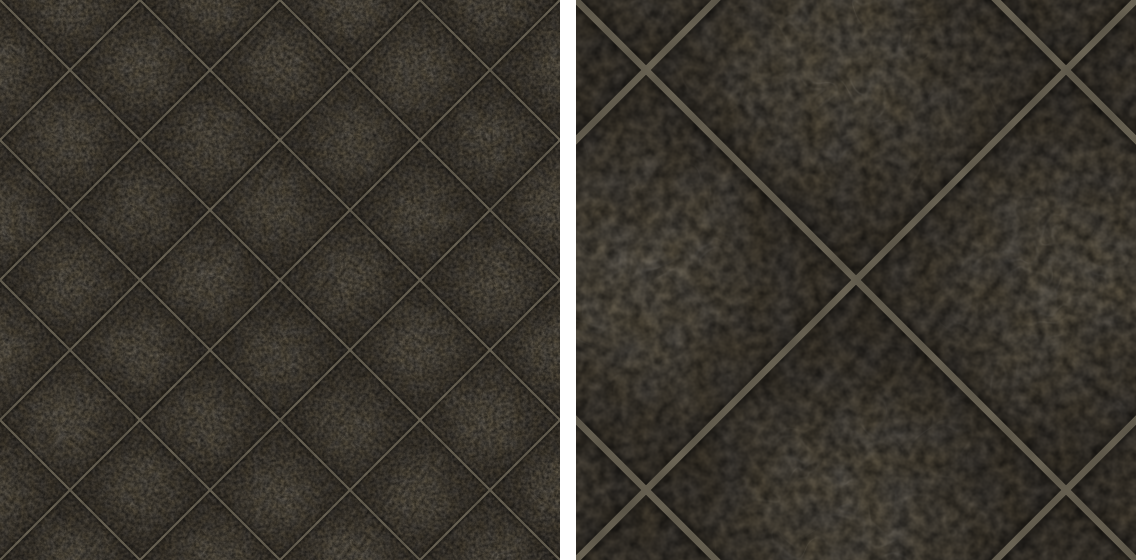
Left, the full canvas; right, a detail of the centre.
Reproduce this texture procedurally as a Shadertoy shader.

```glsl
// Dark stone tiles laid as diamonds, four across and four down, with thin pale grout.
// A rotated grid gives the tiles; each has a faint worn glow of its own, covered
// by fine gradient noise, curling pale veins and dark rims along the joints.

#define REPEATS 4.0
#define LINE_HALF_WIDTH 0.0020
#define RIM_WIDTH 0.0052
#define GRAIN_SCALE 150.0
#define GRAIN_CONTRAST 0.95
#define VEIN_SCALE 85.0
#define VEIN_STRENGTH 0.040
#define TILE_VARIATION 0.05
#define EDGE_COLOR vec3(0.186, 0.169, 0.142)
#define CENTER_COLOR vec3(0.250, 0.231, 0.195)
#define GROUT_COLOR vec3(0.400, 0.376, 0.318)

float hash(vec2 p) {
    return fract(sin(dot(p, vec2(127.1, 311.7))) * 43758.5453);
}

// Slope of fixed length in a random direction, measured at an offset
float slope(vec2 cell, vec2 offset) {
    float angle = 6.2832 * hash(cell);
    return dot(vec2(cos(angle), sin(angle)), offset);
}

// Gradient noise around zero
float noise(vec2 p) {
    vec2 i = floor(p), f = fract(p);
    vec2 u = f * f * f * (f * (f * 6.0 - 15.0) + 10.0);
    vec2 x = vec2(1, 0), y = vec2(0, 1);
    return mix(mix(slope(i, f), slope(i + x, f - x), u.x),
               mix(slope(i + y, f - y), slope(i + 1.0, f - 1.0), u.x), u.y);
}

float layeredNoise(vec2 p) {
    float sum = 0.0, weight = 0.57;
    for (int i = 0; i < 3; i++) {
        p = mat2(0.8, 0.6, -0.6, 0.8) * p + 17.3;
        sum += weight * noise(p);
        p *= 1.8;
        weight *= 0.5;
    }
    return sum;
}

// Bright curls where warped noise crosses zero
float veins(vec2 uv) {
    vec2 p = mat2(0.9, 0.44, -0.44, 0.9) * uv * VEIN_SCALE;
    vec2 warp = vec2(noise(p * 0.7 + 5.0), noise(p * 0.7 + 41.0));
    return 1.0 - smoothstep(0.0, 0.22, abs(noise(p + 1.2 * warp)));
}

void mainImage(out vec4 fragColor, in vec2 fragCoord) {
    vec2 uv = fragCoord / iResolution.xy;
    float pixel = 1.0 / min(iResolution.x, iResolution.y);

    // Diamond grid: joints lie on whole numbers
    vec2 grid = vec2(uv.x + uv.y, uv.x - uv.y) * REPEATS;
    vec2 tile = floor(grid);
    vec2 local = 2.0 * fract(grid) - 1.0;
    vec2 joint = (1.0 - abs(local)) * 0.5 / (REPEATS * sqrt(2.0));
    float jointDist = min(joint.x, joint.y);

    // Soft glow, moved and dimmed a little from tile to tile
    vec2 shift = 0.2 * (vec2(hash(tile + 3.1), hash(tile + 8.7)) - 0.5);
    float cloud = layeredNoise(uv * 24.0);
    float glow = 1.0 - smoothstep(0.1, 1.2, length(local - shift) + 0.5 * cloud);
    vec3 color = mix(EDGE_COLOR, CENTER_COLOR, glow);
    color *= 1.0 + TILE_VARIATION * (hash(tile) - 0.5);

    // Stone grain, veins and faint shifts of hue
    color *= 1.0 + GRAIN_CONTRAST * layeredNoise(uv * GRAIN_SCALE);
    float patches = smoothstep(-0.3, 0.4, noise(uv * 40.0 + 9.0));
    color += VEIN_STRENGTH * veins(uv) * patches * (0.3 + 0.7 * glow);
    color *= 1.0 + noise(uv * 60.0 + 63.0) * vec3(0.04, 0.0, -0.12);

    // Dark rims, then grout
    float rim = exp(-pow(jointDist / RIM_WIDTH, 2.0));
    color *= 1.0 - 0.42 * rim;
    vec2 cover = 1.0 - smoothstep(LINE_HALF_WIDTH - 0.6 * pixel,
                                  LINE_HALF_WIDTH + 0.6 * pixel, joint);
    float wear = 1.0 + 0.15 * noise(uv * 70.0 + 29.0);
    color = mix(color, GROUT_COLOR * wear, 0.95 * max(cover.x, cover.y));

    fragColor = vec4(color, 1.0);
}
```
